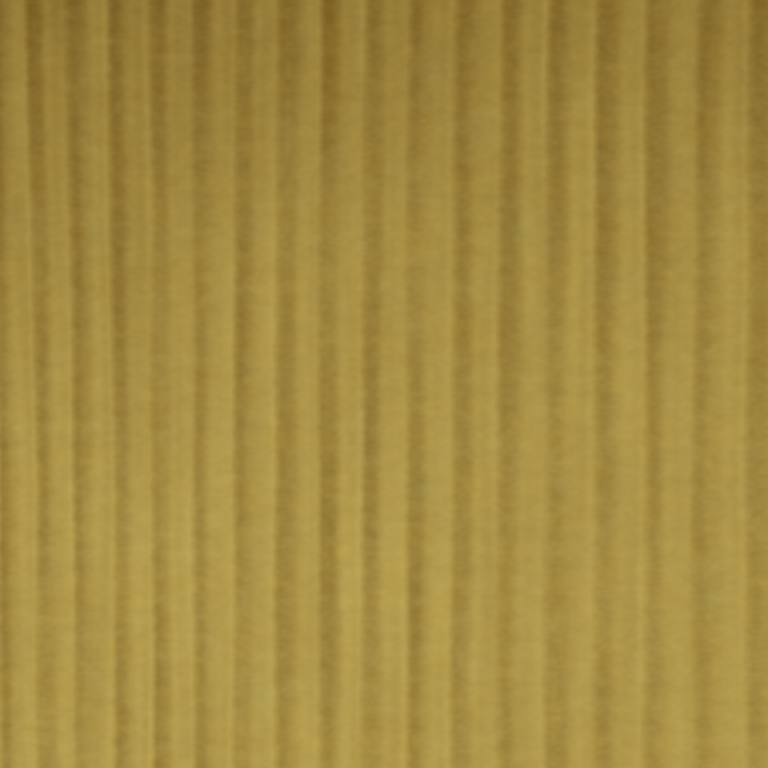
A Shadertoy shader for this texture:

```glsl
// Golden corduroy cloth: about seventeen soft vertical ribs, widening to the right.
// A curved rib coordinate feeds a lopsided rib profile; gradient noise frays the
// edges and adds nap, and a vertical falloff darkens the top.

#define RIB_DENSITY 20.0     // ribs per canvas width at the left
#define RIB_WIDENING 2.98    // how quickly ribs grow to the right
#define FIRST_EDGE 0.045     // position of the first rib edge
#define LEAN 0.016           // drift of the left ribs along their height
#define FRAY 0.035           // raggedness of rib edges, in ribs
#define RIB_CONTRAST 0.41
#define NAP_STRENGTH 0.27
#define TOP_SHADE 0.54
#define SHADOW_COLOR vec3(0.510, 0.408, 0.166)
#define LIGHT_COLOR vec3(0.705, 0.615, 0.310)

vec2 hashGradient(vec2 cell) {
    vec3 p = fract(vec3(cell.xyx) * vec3(0.1031, 0.1030, 0.0973));
    p += dot(p, p.yzx + 33.33);
    float angle = 6.28318 * fract((p.x + p.y) * p.z);
    return vec2(cos(angle), sin(angle));
}

// Gradient noise, roughly -0.7 to 0.7
float noise(vec2 p) {
    vec2 i = floor(p), f = fract(p);
    vec2 w = f * f * f * (f * (f * 6.0 - 15.0) + 10.0);
    vec2 e = vec2(0.0, 1.0);
    float low = mix(dot(hashGradient(i), f),
                    dot(hashGradient(i + e.yx), f - e.yx), w.x);
    float high = mix(dot(hashGradient(i + e.xy), f - e.xy),
                     dot(hashGradient(i + e.yy), f - e.yy), w.x);
    return mix(low, high, w.y);
}

// Continuous rib index: whole numbers fall on the right edges
float ribCoordinate(vec2 uv) {
    float h = uv.y - 0.5;
    float weight = mix(1.0, -0.3, smoothstep(0.0, 0.4, uv.x));
    float x = uv.x - FIRST_EDGE + LEAN * (h + h * h) * weight;
    return RIB_DENSITY * x - RIB_WIDENING * x * x;
}

// Dark groove, gradual rise, thin bright crest, softer or crisper fall
float ribProfile(float rib, float grooveShift, float softness) {
    float g = fract(rib + 0.36) - 0.5;          // zero inside the groove
    float fall = smoothstep(-0.10 - softness, -0.06 + softness * 0.5, g);
    float groove = 1.0 - smoothstep(0.04 + grooveShift, 0.46 + grooveShift * 0.3, g);
    float crest = exp(-pow((g + 0.23) / 0.065, 2.0));
    return 1.0 - fall * groove + 0.16 * crest;
}

// Short, mostly horizontal fibres over several scales
float napTexture(vec2 uv) {
    float sum = 0.0, gain = 0.45;
    vec2 p = uv * vec2(27.0, 44.0);
    for (int i = 0; i < 3; i++) {
        sum += gain * noise(p);
        p = p * vec2(2.0, 1.9) + 17.3;
        gain *= 0.85;
    }
    return sum;
}

void mainImage(out vec4 fragColor, in vec2 fragCoord) {
    vec2 uv = fragCoord / iResolution.xy;

    // Ribs with finely frayed, slowly wandering edges
    float rib = ribCoordinate(uv);
    float wander = noise(vec2(rib * 0.9 + 40.0, uv.y * 4.0));
    float fray = noise(vec2(rib * 3.0, uv.y * 75.0));
    rib += FRAY * (1.8 * wander + fray);
    float grooveShift = 0.16 * noise(vec2(rib * 0.7, uv.y * 1.5 + 9.0));
    float softness = 0.13 + 0.10 * noise(vec2(rib * 0.6 + 20.0, uv.y * 2.0));
    float profile = ribProfile(rib, grooveShift, softness);

    // Contrast varies across the cloth and fades to the lower right
    float contrast = RIB_CONTRAST * (1.0 + 0.7 * noise(vec2(rib * 0.45 + 5.0, uv.y * 2.0)));
    contrast *= 1.0 - 0.35 * uv.x * (1.0 - uv.y);

    // Overall light, broad mottling, lengthwise threads and nap
    float tone = 0.81 - TOP_SHADE * pow(uv.y, 2.2);
    tone -= 0.14 * uv.y * uv.y * (1.0 - smoothstep(0.0, 0.4, uv.x));
    tone += contrast * (profile - 0.60);
    tone += 0.10 * noise(uv * vec2(6.0, 5.0) + 3.0);
    tone += 0.18 * noise(vec2(rib * 3.5, uv.y * 2.5));
    tone += NAP_STRENGTH * (1.15 - 0.4 * profile) * napTexture(uv);

    vec3 color = mix(SHADOW_COLOR, LIGHT_COLOR, clamp(tone, -0.2, 1.12));

    // Slight drift between olive and amber
    float hue = noise(uv * vec2(22.0, 15.0) + 60.0) + 0.6 * noise(uv * 48.0 + 80.0);
    color += hue * vec3(0.008, -0.006, -0.015);

    fragColor = vec4(color, 1.0);
}
```
